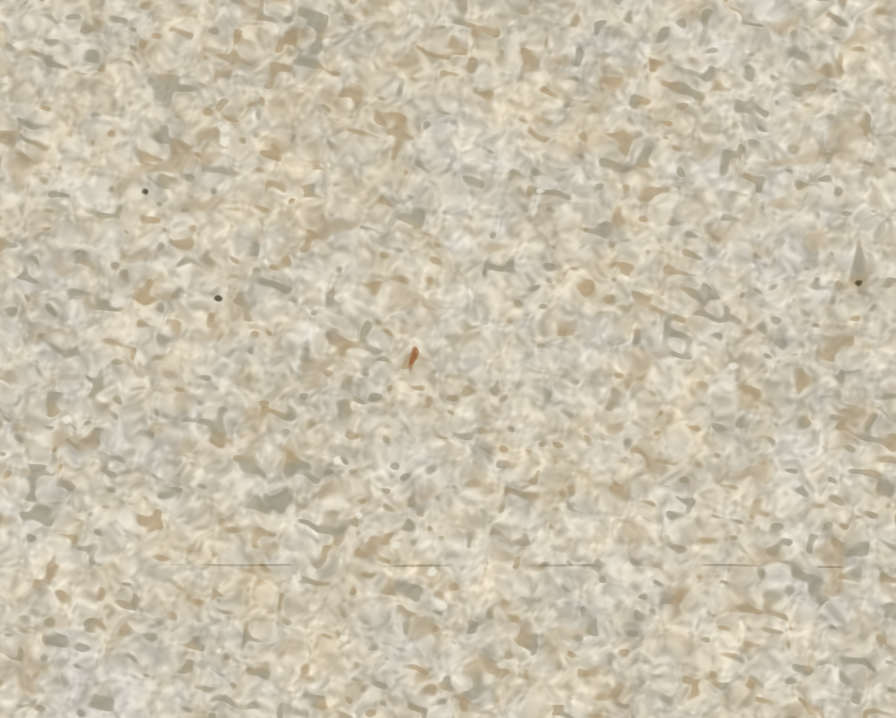
This texture is drawn by a Shadertoy shader. Its source:

```glsl
float hash(vec2 p) {
    vec3 q = fract(vec3(p.xyx) * 0.1031);
    q += dot(q, q.yzx + 33.33);
    return fract((q.x + q.y) * q.z);
}

float noise(vec2 p) {
    vec2 cell = floor(p), f = fract(p);
    f = f * f * (3.0 - 2.0 * f);
    float low = mix(hash(cell), hash(cell + vec2(1, 0)), f.x);
    float high = mix(hash(cell + vec2(0, 1)), hash(cell + vec2(1, 1)), f.x);
    return mix(low, high, f.y);
}

// Noise whose grid is turned, so that no axis shows
float grain(vec2 p, float angle, vec2 scale, float seed) {
    float c = cos(angle), s = sin(angle);
    return noise(mat2(c, -s, s, c) * p * scale.x * vec2(1.0, scale.y) + seed);
}

// Soft irregular spot
float spot(vec2 p, vec2 center, vec2 size) {
    vec2 d = (p - center) / size;
    return 1.0 - smoothstep(0.4, 1.3, length(d) + 0.6 * (noise(p * 240.0) - 0.5));
}

void mainImage(out vec4 fragColor, in vec2 fragCoord) {
    vec2 p = fragCoord / iResolution.y;
    float width = iResolution.x / iResolution.y;
    vec2 warp = vec2(noise(p * 45.0 + 310.0), noise(p * 45.0 + 470.0)) - 0.5;
    vec2 q = p + warp * 0.012;

    // Pale ground in several grain sizes
    float tone = 0.813;
    tone += 0.14 * (grain(q, -0.35, vec2(68.0, 1.3), 120.0) - 0.5);
    tone += 0.14 * (grain(q, 0.6, vec2(135.0, 1.15), 230.0) - 0.5);
    tone += 0.07 * (grain(q, 0.3, vec2(28.0, 1.2), 340.0) - 0.5);
    tone += 0.04 * (grain(p, 0.5, vec2(6.0, 1.3), 450.0) - 0.5);
    vec3 color = tone - vec3(0.0, 0.032, 0.105);

    // Warm and greenish drift
    float warmth = grain(q, 0.9, vec2(34.0, 1.0), 560.0) - 0.5;
    warmth += 0.6 * (grain(p, 0.2, vec2(9.0, 1.0), 610.0) - 0.5);
    color += warmth * vec3(0.025, 0.0, -0.045);

    // Dark mineral flecks, grey to tan
    float cluster = grain(p, 0.4, vec2(14.0, 1.2), 720.0) - 0.5;
    float field = grain(q, -0.25, vec2(56.0, 1.45), 830.0) + 0.12 * cluster;
    float fleck = smoothstep(0.67, 0.9, field);
    vec3 greyFleck = vec3(0.55, 0.53, 0.45);
    vec3 tanFleck = vec3(0.64, 0.55, 0.41);
    color = mix(color, mix(greyFleck, tanFleck, smoothstep(-0.2, 0.35, warmth)), 0.6 * fleck);

    // Sparse brown stains
    float stain = smoothstep(0.74, 0.95, grain(q, 0.15, vec2(22.0, 1.5), 940.0));
    color = mix(color, vec3(0.66, 0.58, 0.45), 0.4 * stain);

    // Scattered white crystals and a few black dots
    for (int i = 0; i < 18; i++) {
        float id = float(i);
        vec2 center = vec2(hash(vec2(id, 3.7)) * width, hash(vec2(id, 8.1)));
        float radius = mix(0.004, 0.008, hash(vec2(id, 5.3)));
        bool isDark = i < 3;
        vec3 spotColor = isDark ? vec3(0.24, 0.22, 0.16) : vec3(0.94, 0.92, 0.86);
        float mask = spot(p, center, vec2(1.2, 1.0) * (isDark ? 0.0045 : radius));
        color = mix(color, spotColor, 0.75 * mask);
    }

    // Rust mark
    float rust = spot(q, vec2(0.463 * width, 0.498), vec2(0.006, 0.014));
    color = mix(color, vec3(0.58, 0.36, 0.2), 0.8 * rust);

    // Broken hairline scratch
    float offset = abs(p.y - 0.212 - 0.004 * (noise(vec2(p.x * 12.0, 4.0)) - 0.5));
    float gaps = smoothstep(0.45, 0.7, noise(vec2(p.x * 26.0, 17.0)));
    float scratch = (1.0 - smoothstep(0.0004, 0.0025, offset)) * gaps * smoothstep(0.2, 0.3, p.x);
    color -= 0.13 * scratch;

    fragColor = vec4(clamp(color, 0.0, 1.0), 1.0);
}
```
